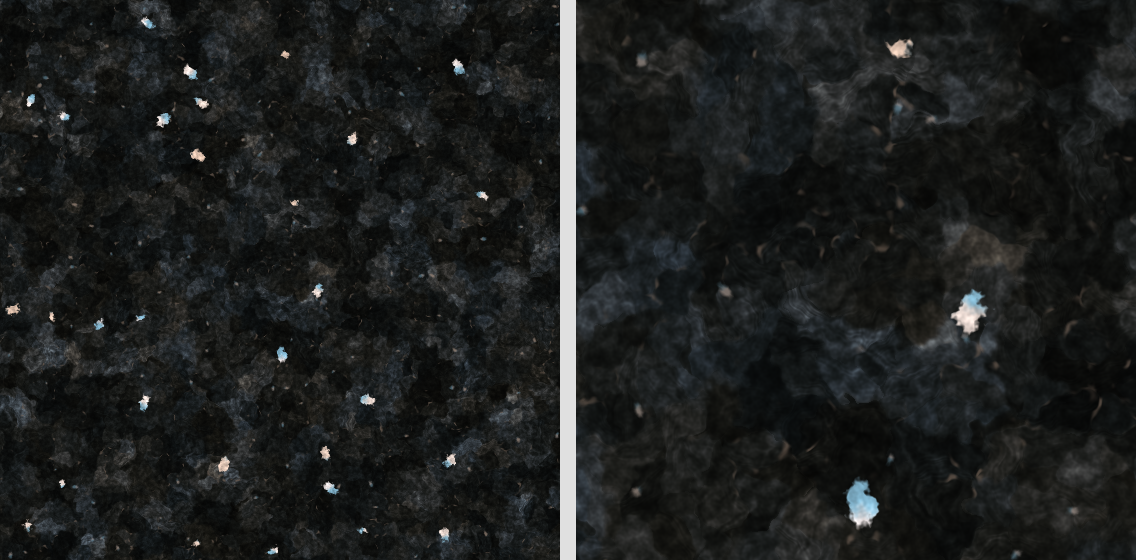
Left: the whole. Right: its middle third, enlarged.
Write a Shadertoy shader that draws this texture.

```glsl
const float TAU = 6.2832;

vec3 hash3(vec2 p) {
    vec3 q = fract(p.xyx * vec3(0.1031, 0.1030, 0.0973));
    q += dot(q, q.yxz + 33.33);
    return fract((q.xxy + q.yzz) * q.zyx);
}

vec2 rotate(vec2 p, float angle) {
    float c = cos(angle), s = sin(angle);
    return vec2(c * p.x - s * p.y, s * p.x + c * p.y);
}

float cornerSlope(vec2 cell, vec2 offset) {
    float angle = TAU * hash3(cell + 19.0).x;
    return dot(vec2(cos(angle), sin(angle)), offset);
}

float gradientNoise(vec2 p) {
    vec2 i = floor(p), f = fract(p);
    vec2 u = f * f * f * (f * (f * 6.0 - 15.0) + 10.0);
    vec2 e = vec2(0.0, 1.0);
    float low = mix(cornerSlope(i, f), cornerSlope(i + e.yx, f - e.yx), u.x);
    float high = mix(cornerSlope(i + e.xy, f - e.xy), cornerSlope(i + e.yy, f - e.yy), u.x);
    return mix(low, high, u.y);
}

float fbm(vec2 p) {
    float sum = 0.0, amplitude = 1.0;
    for (int i = 0; i < 3; i++) {
        sum += amplitude * gradientNoise(p);
        p = rotate(p, 0.6) * 2.03 + 7.1;
        amplitude *= 0.6;
    }
    return sum;
}

// Stretched Voronoi crystals: x = tone, y = hue, z = border gap, w = cleavage lines
vec4 crystals(vec2 p, float seed, float stretch) {
    vec2 base = floor(p), local = vec2(0.0);
    vec3 look = vec3(0.0);
    vec2 blend = vec2(0.0);
    float nearest = 9.0, second = 9.0, total = 0.0;
    for (int y = -2; y <= 2; y++)
    for (int x = -2; x <= 2; x++) {
        vec2 cell = base + vec2(x, y);
        vec3 site = hash3(cell + seed);
        vec3 trait = hash3(cell + seed + 71.3);
        vec2 d = rotate(p - cell - 0.5 - 0.85 * (site.xy - 0.5), TAU * site.z);
        float dist = length(d * vec2(1.0 / stretch, stretch));
        float weight = exp(-26.0 * dist);
        blend += weight * trait.xy;
        total += weight;
        if (dist < nearest) {
            second = nearest;
            nearest = dist;
            local = d;
            look = trait;
        } else {
            second = min(second, dist);
        }
    }
    float lines = gradientNoise(local * vec2(1.8, 11.0) + look.xy * 60.0);
    return vec4(blend / max(total, 1e-9) - 0.5, second - nearest, lines * look.z);
}

// Scattered angular reflecting flakes: rgb = colour, a = coverage
vec4 flakes(vec2 p, float density, float chance, float radius, float seed, float blur) {
    vec4 result = vec4(0.0);
    vec2 base = floor(p * density);
    vec2 ragged = 0.5 * radius * vec2(fbm(p * 95.0), fbm(p * 95.0 + 40.0));
    for (int y = -1; y <= 1; y++)
    for (int x = -1; x <= 1; x++) {
        vec2 cell = base + vec2(x, y);
        vec3 site = hash3(cell + seed);
        vec3 trait = hash3(cell + seed + 33.7);
        vec2 d = rotate(p + ragged - (cell + 0.15 + 0.7 * site.xy) / density, TAU * site.z);
        vec2 size = radius * mix(0.45, 1.1, trait.y) * vec2(1.0, 0.62);
        vec2 q = abs(d) / size;
        float shape = max(max(q.x, q.y), 0.72 * (q.x + q.y)) - 1.0;
        float cover = 1.0 - smoothstep(-blur, blur, shape * size.y);
        cover *= step(trait.x, chance);
        vec3 warm = mix(vec3(0.95, 0.93, 0.94), vec3(0.86, 0.74, 0.66), trait.z);
        vec3 blue = vec3(0.36, 0.63, 0.76);
        float sheen = smoothstep(-0.2, 0.9, d.x / size.x + 1.8 * (0.5 - trait.z));
        vec3 colour = mix(warm, blue, 0.75 * sheen);
        if (cover > result.a) result = vec4(colour, cover);
    }
    return result;
}

void mainImage(out vec4 fragColor, in vec2 fragCoord) {
    float side = min(iResolution.x, iResolution.y);
    vec2 p = fragCoord / side;
    float blur = max(1.0 / side, 0.0015);

    // Interlocking crystals of two sizes with crooked borders
    vec2 warp = vec2(fbm(p * 34.0), fbm(p * 34.0 + 23.0));
    vec4 plates = crystals(p * 17.0 + 0.24 * warp, 11.0, 1.25);
    vec4 chips = crystals(p * 42.0 + 0.4 * warp, 57.0, 1.3);
    float grit = fbm(p * 105.0);
    float cloud = fbm(p * 8.0 + 3.0);

    // Exponential tone keeps most of the stone near black
    float exposure = 1.05 * plates.x + 0.95 * chips.x + 0.8 * plates.w
                   + 0.5 * chips.w + 0.65 * grit + 0.35 * cloud;
    float tone = 0.092 * exp(exposure);
    vec3 tint = mix(vec3(0.93, 1.03, 0.96), vec3(0.96, 1.0, 1.02), smoothstep(0.05, 0.2, tone));
    float hue = 0.7 * plates.y + 0.5 * chips.y;
    tint += hue * vec3(-0.22, 0.0, 0.24);
    vec3 colour = tone * tint;

    // Brownish crumbs along the chip borders
    float seam = 1.0 - smoothstep(0.02, 0.2, chips.z);
    float patches = smoothstep(0.05, 0.5, fbm(p * 24.0 + 9.0));
    float crumbs = seam * patches * smoothstep(-0.05, 0.45, gradientNoise(p * 130.0));
    colour = mix(colour, vec3(0.46, 0.39, 0.34), 0.65 * crumbs);

    // Faint specks, then the few bright flakes
    vec4 specks = flakes(p, 34.0, 0.11, 0.0042, 5.0, blur);
    vec4 mirrors = flakes(p, 13.0, 0.18, 0.0125, 83.0, blur);
    colour = mix(colour, specks.rgb * 0.75, 0.65 * specks.a);
    colour = mix(colour, mirrors.rgb * (1.0 + 0.3 * grit), mirrors.a);

    fragColor = vec4(clamp(colour, 0.0, 1.0), 1.0);
}
```
